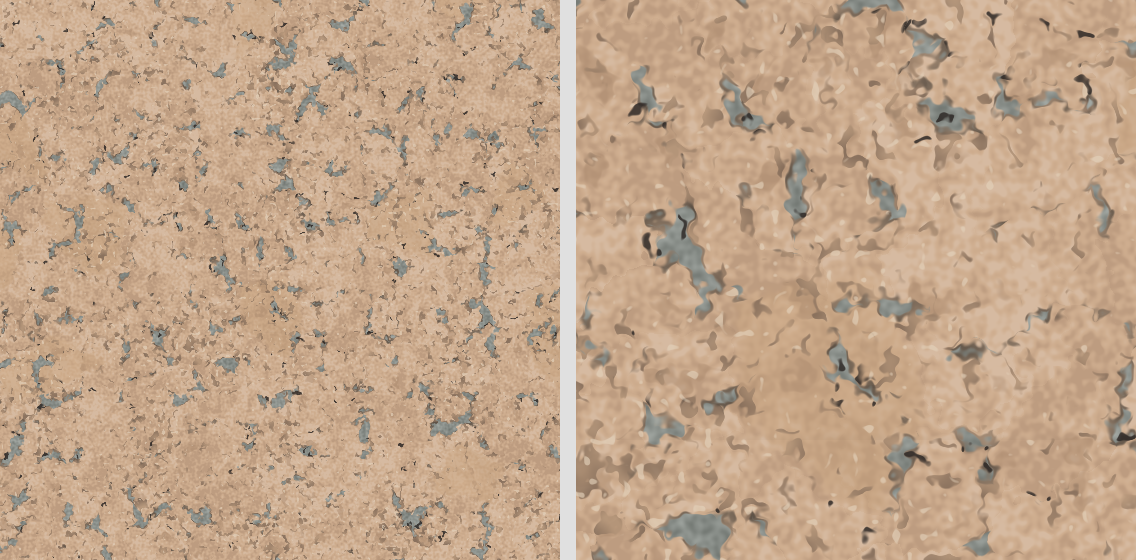
Left: the whole. Right: its middle third, enlarged.
This texture is drawn by a Shadertoy shader. Its source:

```glsl
vec2 hash2(vec2 cell) {
    vec3 q = fract(cell.xyx * vec3(0.1031, 0.1030, 0.0973));
    q += dot(q, q.yzx + 33.33);
    return fract((q.xx + q.yz) * q.zy);
}

vec2 gradientAt(vec2 cell) {
    float angle = 6.2832 * hash2(cell).x;
    return vec2(cos(angle), sin(angle));
}

float gradientNoise(vec2 p) {
    vec2 i = floor(p), f = p - i;
    vec2 u = f * f * f * (f * (f * 6.0 - 15.0) + 10.0);
    vec2 e = vec2(0.0, 1.0);
    float low = mix(dot(gradientAt(i), f), dot(gradientAt(i + e.yx), f - e.yx), u.x);
    float high = mix(dot(gradientAt(i + e), f - e), dot(gradientAt(i + 1.0), f - 1.0), u.x);
    return mix(low, high, u.y);
}

// Returns the distance to the nearest granule border and the granule's random pair
vec3 granules(vec2 p) {
    vec2 home = floor(p), nearestOffset = vec2(0.0), nearestCell = home;
    float nearest = 9.0;
    for (int y = -1; y <= 1; y++)
    for (int x = -1; x <= 1; x++) {
        vec2 cell = home + vec2(x, y);
        vec2 offset = cell + hash2(cell + 40.0) - p;
        float d = dot(offset, offset);
        if (d < nearest) {
            nearest = d;
            nearestOffset = offset;
            nearestCell = cell;
        }
    }
    float border = 9.0;
    for (int y = -2; y <= 2; y++)
    for (int x = -2; x <= 2; x++) {
        vec2 cell = nearestCell + vec2(x, y);
        vec2 offset = cell + hash2(cell + 40.0) - p;
        vec2 apart = offset - nearestOffset;
        if (dot(apart, apart) > 0.0001)
            border = min(border, dot(0.5 * (offset + nearestOffset), normalize(apart)));
    }
    return vec3(border, hash2(nearestCell + 90.0));
}

// Sparse small dots, one candidate per grid cell
float dots(vec2 p, float chance, float radius) {
    vec2 cell = floor(p);
    vec2 place = 0.3 + 0.4 * hash2(cell + 7.0);
    vec2 pick = hash2(cell + 150.0);
    float d = length(fract(p) - place) - radius * (0.6 + 0.6 * pick.y);
    return step(pick.x, chance) * (1.0 - smoothstep(-0.06, 0.06, d));
}

void mainImage(out vec4 fragColor, in vec2 fragCoord) {
    vec2 p = fragCoord / iResolution.y + 3.0;

    // Ragged outlines from coarse and fine bending
    vec2 bend = vec2(gradientNoise(p * 22.0), gradientNoise(p * 22.0 + 57.0));
    vec2 fray = vec2(gradientNoise(p * 130.0), gradientNoise(p * 130.0 + 31.0));
    vec2 q = p + 0.018 * bend + 0.009 * fray;
    vec3 granule = granules(q * 17.0);
    vec3 slab = granules(q * vec2(9.0, 8.0) + 20.0);

    // Beige body: granule tones, mottling and fine grain
    float mottle = gradientNoise(q * 24.0 + 11.0);
    float speckle = gradientNoise(q * 64.0 + 35.0);
    float grain = gradientNoise(p * 190.0);
    float tone = 0.53 + 0.24 * (granule.y - 0.5) + 0.15 * (slab.y - 0.5)
               + 0.3 * mottle + 0.5 * speckle + 0.5 * grain;
    vec3 tan0 = vec3(0.74, 0.61, 0.50);
    vec3 sand = vec3(0.81, 0.68, 0.56);
    vec3 blush = vec3(0.84, 0.73, 0.63);
    vec3 color = mix(mix(tan0, sand, smoothstep(0.15, 0.58, tone)), blush,
                     smoothstep(0.52, 0.85, tone));

    // Rare ochre slabs with slanted streaks
    float streak = gradientNoise(mat2(0.8, -0.6, 0.6, 0.8) * q * vec2(45.0, 12.0));
    float ochre = smoothstep(0.9, 0.92, slab.z) * smoothstep(0.0, 0.1, slab.x);
    color = mix(color, vec3(0.78, 0.64, 0.5) + 0.07 * streak, 0.5 * ochre);

    // Faint joints between the pressed strips
    float strip = fract((p.y - 3.405) / 0.488);
    color *= 1.0 - 0.02 * (1.0 - smoothstep(0.0, 0.01, strip));

    // Brown bark flecks gathered in patches, small ones and broader stains
    float patches = gradientNoise(p * 9.0 + 70.0);
    float bark = gradientNoise(q * vec2(84.0, 76.0) + 5.0);
    float stain = gradientNoise(q * 42.0 + 63.0);
    float fleck = smoothstep(0.27, 0.41, bark + 0.3 * patches + 0.2 * stain);
    float barkTone = clamp(0.5 + 1.2 * gradientNoise(p * 60.0 + 13.0), 0.0, 1.0);
    vec3 barkColor = mix(vec3(0.5, 0.41, 0.34), vec3(0.70, 0.58, 0.47), barkTone);
    color = mix(color, vec3(0.67, 0.54, 0.43), 0.5 * smoothstep(0.3, 0.45, stain + 0.2 * patches));
    color = mix(color, barkColor, 0.85 * fleck);

    // Pale crumbs
    float crumb = smoothstep(0.38, 0.5, gradientNoise(p * 125.0 + 23.0) + 0.2 * patches);
    color = mix(color, vec3(0.89, 0.82, 0.73), 0.65 * crumb);

    // Slate gaps that open along granule borders, with a broken dark rim
    float opening = 0.42 * gradientNoise(p * 19.0 + 44.0) + 0.2 * gradientNoise(p * 41.0 + 3.0)
                  + 0.1 * patches - 0.08;
    float gap = granule.x - opening + 0.12 * gradientNoise(p * 105.0 + 9.0);
    float rim = (1.0 - smoothstep(0.03, 0.08, gap))
              * smoothstep(-0.15, 0.1, gradientNoise(p * 80.0 + 81.0));
    vec3 rimColor = mix(vec3(0.34, 0.30, 0.26), vec3(0.6, 0.51, 0.43), barkTone);
    color = mix(color, rimColor, 0.85 * rim);
    vec3 slate = vec3(0.54, 0.56, 0.54) + 0.1 * speckle + 0.12 * grain;
    color = mix(color, slate, 1.0 - smoothstep(-0.03, 0.02, gap));

    // Near-black pinholes, more common beside the gaps
    float nearGap = 1.0 - smoothstep(0.05, 0.2, gap);
    float pinhole = dots(q * 56.0, 0.025, 0.18);
    pinhole = max(pinhole, nearGap * dots(q * 68.0 + 17.0, 0.14, 0.2));
    color = mix(color, vec3(0.18, 0.16, 0.15), 0.85 * pinhole);

    fragColor = vec4(color, 1.0);
}
```
